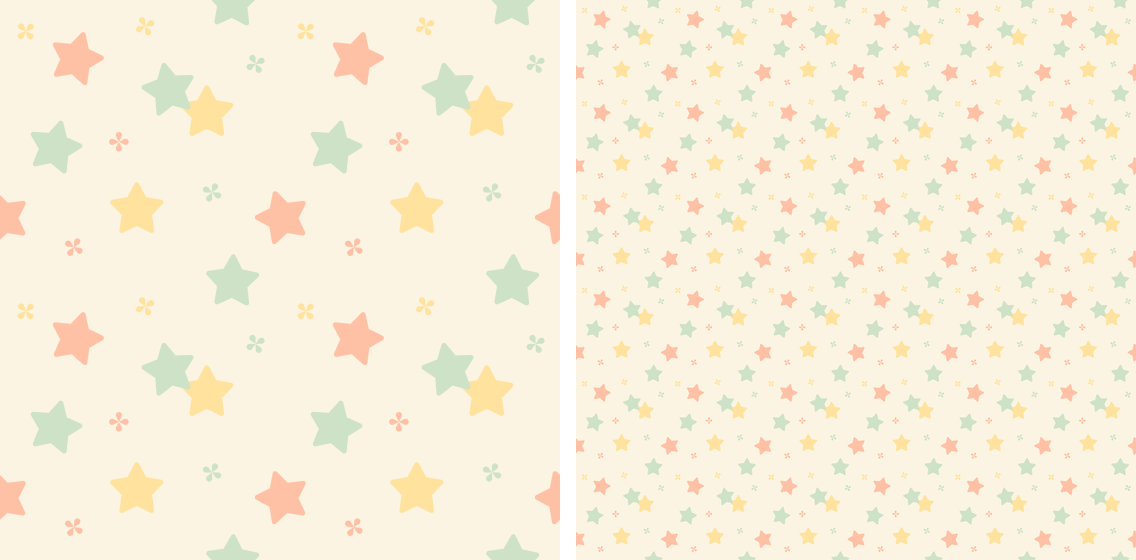
Left, the tile; right, the same tile 3 across and 3 down.
A three.js fragment shader for this pattern:

```glsl
// Pastel rounded stars and small four-petal flowers scattered on cream, in two by two tiles.
varying vec2 vUv;

const float PI = 3.14159265;
const float REPEATS = 2.0;

const vec3 CREAM = vec3(0.984, 0.957, 0.886);
const vec3 GREEN = vec3(0.808, 0.886, 0.780);
const vec3 YELLOW = vec3(1.0, 0.886, 0.620);
const vec3 CORAL = vec3(1.0, 0.757, 0.651);

// Star and flower sizes, as fractions of a tile.
const float STAR_TIP = 0.0898;
const float STAR_NOTCH = 0.0469;
const float STAR_ROUNDING = 0.0091;
const float PETAL_LENGTH = 0.0240;
const float PETAL_RADIUS = 0.0109;

// Shortest offset from a centre, wrapping across the tile edges.
vec2 wrapOffset(vec2 p, vec2 center) {
  vec2 d = p - center;
  return d - floor(d + 0.5);
}

// Folds the plane into one mirrored wedge whose axis lies along +x.
vec2 foldWedge(vec2 p, float count, float degrees) {
  float halfWedge = PI / count;
  float a = mod(atan(p.y, p.x) - radians(degrees) + halfWedge, 2.0 * halfWedge) - halfWedge;
  return length(p) * vec2(cos(a), abs(sin(a)));
}

// Signed distance to a rounded five-pointed star.
float starDistance(vec2 p, float degrees) {
  vec2 tip = vec2(STAR_TIP, 0.0);
  vec2 edge = STAR_NOTCH * vec2(cos(PI / 5.0), sin(PI / 5.0)) - tip;
  vec2 w = foldWedge(p, 5.0, degrees) - tip;
  float along = clamp(dot(w, edge) / dot(edge, edge), 0.0, 1.0);
  float inside = edge.x * w.y - edge.y * w.x;
  return -sign(inside) * length(w - edge * along) - STAR_ROUNDING;
}

// Signed distance to four teardrop petals meeting at a point.
float flowerDistance(vec2 p, float degrees) {
  vec2 q = foldWedge(p, 4.0, degrees);
  float slope = PETAL_RADIUS / PETAL_LENGTH;
  float rise = sqrt(1.0 - slope * slope);
  float along = dot(q, vec2(rise, slope));
  if (along > rise * PETAL_LENGTH) {
    return length(q - vec2(PETAL_LENGTH, 0.0)) - PETAL_RADIUS;
  }
  return dot(q, vec2(-slope, rise));
}

vec3 paint(vec3 base, vec3 ink, float d, float blur) {
  return mix(base, ink, 1.0 - smoothstep(-blur, blur, d));
}

vec3 star(vec3 base, vec3 ink, vec2 p, vec2 center, float degrees, float blur) {
  return paint(base, ink, starDistance(wrapOffset(p, center), degrees), blur);
}

vec3 flower(vec3 base, vec3 ink, vec2 p, vec2 center, float degrees, float blur) {
  return paint(base, ink, flowerDistance(wrapOffset(p, center), degrees), blur);
}

void main() {
  vec2 p = fract(vUv * REPEATS);
  float blur = 0.7 * REPEATS * max(fwidth(vUv.x), fwidth(vUv.y));
  vec3 color = CREAM;

  // Stars; green lies over yellow.
  color = star(color, YELLOW, p, vec2(0.4885, 0.2500), 90.0, blur);
  color = star(color, YELLOW, p, vec2(0.7385, 0.5964), 90.0, blur);
  color = star(color, GREEN, p, vec2(0.6042, 0.6784), 102.0, blur);
  color = star(color, GREEN, p, vec2(0.1953, 0.4727), 4.0, blur);
  color = star(color, GREEN, p, vec2(0.8302, 0.9930), 88.0, blur);
  color = star(color, CORAL, p, vec2(0.2721, 0.7898), 2.0, blur);
  color = star(color, CORAL, p, vec2(0.0091, 0.2221), 107.0, blur);

  // Flowers in the gaps.
  color = flower(color, YELLOW, p, vec2(0.0919, 0.8880), 43.0, blur);
  color = flower(color, YELLOW, p, vec2(0.5182, 0.9063), 27.0, blur);
  color = flower(color, GREEN, p, vec2(0.9128, 0.7719), 28.0, blur);
  color = flower(color, GREEN, p, vec2(0.7573, 0.3125), 64.0, blur);
  color = flower(color, CORAL, p, vec2(0.4245, 0.4935), 0.0, blur);
  color = flower(color, CORAL, p, vec2(0.2635, 0.1172), 58.0, blur);

  gl_FragColor = vec4(color, 1.0);
}
```
